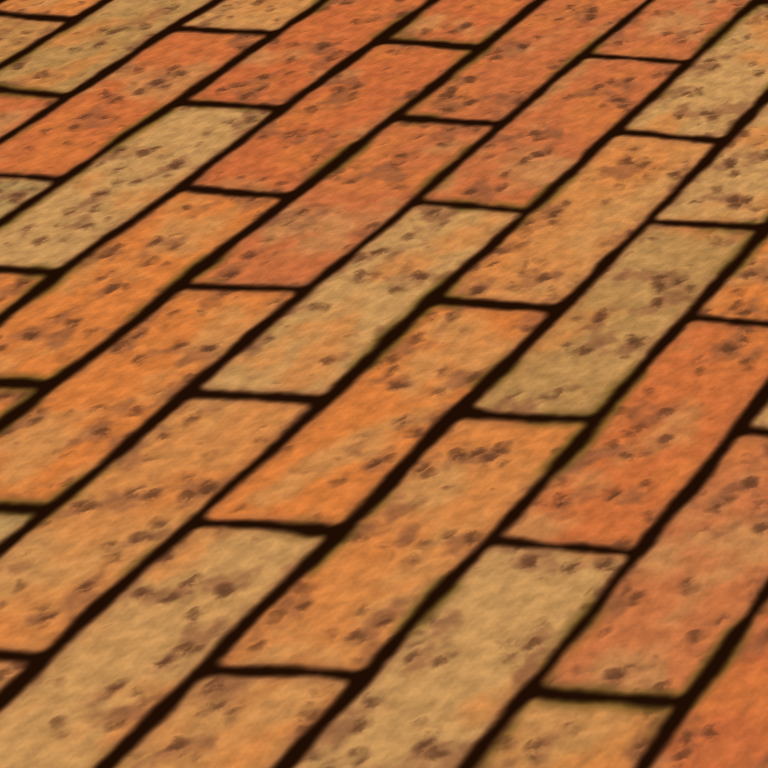
A Shadertoy shader for this texture:

```glsl
// Weathered clay brick paving in running bond, seen at a slant with dark soft joints.

const float BRICK_LENGTH = 2.4;   // length of a brick in brick widths

const vec3 ORANGE = vec3(0.83, 0.48, 0.23);
const vec3 TAN    = vec3(0.77, 0.57, 0.34);
const vec3 RED    = vec3(0.76, 0.39, 0.22);
const vec3 OLIVE  = vec3(0.66, 0.54, 0.33);
const vec3 BROWN  = vec3(0.52, 0.32, 0.21);
const vec3 PIT    = vec3(0.31, 0.18, 0.11);
const vec3 MOSS   = vec3(0.38, 0.31, 0.10);
const vec3 JOINT  = vec3(0.12, 0.05, 0.01);

vec2 hash2(vec2 p) {
    vec2 q = vec2(dot(p, vec2(127.1, 311.7)), dot(p, vec2(269.5, 183.3)));
    return fract(sin(q) * 43758.55);
}

// Sum of turned, warped sine waves, roughly -1 to 1
float layeredSines(vec2 p) {
    const mat2 turn = mat2(0.8, 0.6, -0.6, 0.8);
    float sum = 0.0, amp = 0.5;
    for (int i = 0; i < 5; i++) {
        p = turn * p * 1.7 + 1.3;
        sum += amp * sin(p.x + 1.7 * sin(p.y + 0.6 * sin(p.x * 0.7)));
        amp *= 0.62;
    }
    return sum;
}

// Distance to the nearest scattered point
float cellular(vec2 p) {
    vec2 cell = floor(p);
    float nearest = 2.0;
    for (int y = -1; y <= 1; y++)
        for (int x = -1; x <= 1; x++) {
            vec2 c = cell + vec2(x, y);
            nearest = min(nearest, length(c + hash2(c) - p));
        }
    return nearest;
}

float roundedBox(vec2 p, vec2 halfSize, float radius) {
    vec2 q = abs(p) - halfSize + radius;
    return length(max(q, 0.0)) + min(max(q.x, q.y), 0.0) - radius;
}

// Canvas position to ground position: x counts courses, y counts brick lengths
vec2 groundPlane(vec2 p) {
    float down = 1.0 - p.y;
    float tilted = down - 0.07 * p.x;
    float course = (7.11 * p.x - 7.01 + 7.694 * down) / (1.0 + 0.661 * down);
    float along = (5.487 * tilted - 0.107) / (1.0 + 0.614 * tilted);
    return vec2(course, along);
}

// Base clay tone, different for each brick
vec3 clayTone(vec2 id) {
    vec2 h = hash2(id + 7.0);
    vec3 tone = mix(ORANGE, TAN, smoothstep(0.25, 0.8, h.x));
    tone = mix(tone, RED, 0.8 * smoothstep(0.7, 0.85, h.y));
    return mix(tone, OLIVE, 0.75 * (1.0 - smoothstep(0.1, 0.22, h.y)));
}

// Brick face: blotches, pits and grain over the base tone
vec3 brickFace(vec2 s, vec2 id) {
    vec2 p = s + 13.0 * hash2(id);
    float broad = layeredSines(p * 1.5);
    float blotch = layeredSines(p * 3.2 + 20.0);
    float grain = layeredSines(p * 12.0 + 5.0);

    vec3 color = clayTone(id);
    color = mix(color, TAN, 0.55 * smoothstep(0.0, 0.8, broad));
    color = mix(color, ORANGE, 0.5 * smoothstep(0.1, 0.9, -broad));
    color = mix(color, BROWN, 0.6 * smoothstep(0.15, 0.95, blotch));

    float pits = 1.0 - smoothstep(0.08, 0.38, cellular(p * 4.5 + 0.15 * grain));
    pits *= smoothstep(-0.35, 0.6, blotch + 0.3 * grain);
    color = mix(color, PIT, 0.6 * pits);
    return color * (1.0 + 0.09 * grain);
}

void mainImage(out vec4 fragColor, in vec2 fragCoord) {
    vec2 ground = groundPlane(fragCoord / iResolution.xy);

    // Uneven laying: bend the joints slightly
    vec2 s = ground * vec2(1.0, BRICK_LENGTH);
    ground += vec2(0.025, 0.012) * vec2(layeredSines(s * 0.9), layeredSines(s * 0.8 + 9.0));

    // Running bond: every other course shifts by half a brick
    float course = floor(ground.x);
    float along = ground.y + 0.5 - 0.5 * mod(course, 2.0);
    vec2 id = vec2(course, floor(along));
    vec2 local = vec2(fract(ground.x) - 0.5, (fract(along) - 0.5) * BRICK_LENGTH);

    // Worn edge, with joints of changing width
    float wear = layeredSines(s * 4.0 + 3.0);
    float gap = 0.042 + 0.014 * layeredSines(s * 0.7 + 31.0);
    vec2 halfSize = vec2(0.5 - gap, 0.5 * BRICK_LENGTH - 0.75 * gap);
    float edge = roundedBox(local, halfSize, 0.07) + 0.014 * wear;

    // Face, then dirt and moss at the rim, then the joint
    vec3 color = brickFace(s, id);
    float rim = smoothstep(-0.11, 0.01, edge);
    color = mix(color, BROWN, 0.4 * rim);
    color = mix(color, MOSS, 0.75 * rim * smoothstep(0.1, 0.7, layeredSines(s * 1.3 + 50.0)));
    color = mix(color, JOINT, smoothstep(-0.045, 0.028, edge));
    fragColor = vec4(clamp(color, 0.0, 1.0), 1.0);
}
```
